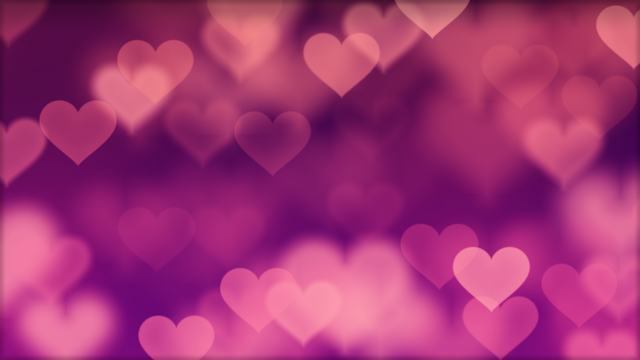
Reproduce this background procedurally as a Shadertoy shader.

```glsl
// Translucent pink and peach hearts drifting in soft focus over a deep purple glow.
#define HEART_SIZE 0.1065
#define SOFT_COUNT 32
#define MID_COUNT 16
#define SHARP_COUNT 18
#define NIGHT_TOP vec3(0.28, 0.05, 0.31)
#define NIGHT_BOTTOM vec3(0.41, 0.06, 0.47)
#define ROSE vec3(0.93, 0.42, 0.58)
#define PEACH vec3(0.92, 0.51, 0.49)
#define BLUSH vec3(0.98, 0.66, 0.66)
#define GLOW 0.32
#define CONTRAST 0.8

const float HALF_PI = 1.5708;

vec2 hash2(float n) {
    return fract(sin(vec2(n * 127.1 + 1.7, n * 269.5 + 4.3)) * 4375.85);
}

// Approximate signed distance to a heart of half-width 1, widest at y = 0
float heartDistance(vec2 p) {
    const vec2 lobe = vec2(0.478, 0.0);
    const float radius = 0.522, notch = 0.209, depth = 1.174;
    p.x = abs(p.x);
    float toNotch = length(p - vec2(0.0, notch));

    // Round lobes above, with a wedge under the notch
    if (p.y > 0.0) {
        bool wedge = p.x / lobe.x + p.y / notch < 1.0;
        return wedge ? -toNotch : length(p - lobe) - radius;
    }
    // Flanks that swell from a pinched tip
    float t = p.y / depth + 1.0;
    if (t <= 0.0) return length(p + vec2(0.0, depth));
    float s = sin(HALF_PI * t);
    float width = pow(s, 1.2);
    float slope = 1.2 * pow(s, 0.2) * cos(HALF_PI * t) * HALF_PI / depth;
    return max((p.x - width) / sqrt(1.0 + slope * slope), -toNotch);
}

vec3 lightColor(float height) {
    return mix(ROSE, PEACH, smoothstep(0.2, 0.85, height));
}

// Blend one layer of scattered hearts; ranges hold minimum and maximum
vec3 heartLayer(vec3 col, vec2 p, float aspect, int count, float seed,
                vec2 sizeRange, vec2 blurRange, vec2 alphaRange) {
    for (int i = 0; i < count; i++) {
        float n = float(i) + 1.0;
        vec2 jitter = hash2(n + seed);
        vec2 look = hash2(n * 1.37 + seed + 50.0);

        // Even scatter with jitter, pushed away from mid height
        vec2 c = fract(n * vec2(0.7549, 0.5698) + seed * vec2(0.37, 0.61));
        c += 0.22 * (jitter - 0.5);
        float v = 2.0 * c.y - 1.0;
        c.y = 0.5 + 0.48 * sign(v) * pow(abs(v), 0.7);
        float centreFade = mix(0.4, 1.0, smoothstep(0.08, 0.42, length(c - 0.5)));

        float size = HEART_SIZE * mix(sizeRange.x, sizeRange.y, look.x);
        float blur = max(mix(blurRange.x, blurRange.y, jitter.x), 1.0 / iResolution.y);
        vec2 local = (p - c * vec2(aspect, 1.0)) / size - vec2(0.0, 0.33);
        float d = heartDistance(local) * size;

        float cover = 1.0 - smoothstep(-blur, blur, d);
        // Faintly brighter towards the outline
        cover *= 0.88 + 0.12 * smoothstep(-0.05, 0.0, d);
        vec3 tint = mix(lightColor(c.y), BLUSH, 0.8 * look.y * look.y);
        col = mix(col, tint, cover * centreFade * mix(alphaRange.x, alphaRange.y, look.y));
    }
    return col;
}

// Broad uneven light from layered sines, weakest around the middle
float ambientLight(vec2 p, float aspect) {
    float waves = 0.5 + 0.25 * sin(4.3 * p.x + 2.2 * sin(3.1 * p.y) + 0.6)
                      + 0.25 * sin(6.7 * p.x - 5.3 * p.y + 2.4);
    vec2 q = p / vec2(aspect, 1.0) - 0.5;
    return waves * mix(0.4, 1.0, smoothstep(0.05, 0.5, length(q)));
}

void mainImage(out vec4 fragColor, in vec2 fragCoord) {
    vec2 p = fragCoord / iResolution.y;
    float aspect = iResolution.x / iResolution.y;

    // Purple backdrop and ambient glow
    vec3 col = mix(NIGHT_BOTTOM, NIGHT_TOP, smoothstep(0.0, 0.95, p.y));
    col = mix(col, lightColor(p.y) * vec3(1.0, 0.75, 0.95), GLOW * ambientLight(p, aspect));

    // Hearts from far out of focus to crisp
    col = heartLayer(col, p, aspect, SOFT_COUNT, 3.0,
                     vec2(1.1, 1.7), vec2(0.04, 0.085), vec2(0.12, 0.85));
    col = heartLayer(col, p, aspect, MID_COUNT, 17.0,
                     vec2(0.95, 1.05), vec2(0.009, 0.026), vec2(0.1, 0.68));
    col = heartLayer(col, p, aspect, SHARP_COUNT, 41.0,
                     vec2(0.98, 1.02), vec2(0.002, 0.004), vec2(0.12, 0.74));

    // Deepen shadows and lift lights
    col = mix(col, smoothstep(0.0, 1.0, col), CONTRAST);

    // Dark rim and dimmed top edge
    vec2 inset = min(p, vec2(aspect, 1.0) - p);
    col *= mix(0.8, 1.0, smoothstep(0.0, 0.018, min(inset.x, inset.y)));
    col *= mix(0.75, 1.0, smoothstep(0.0, 0.1, 1.0 - p.y));

    fragColor = vec4(col, 1.0);
}
```
